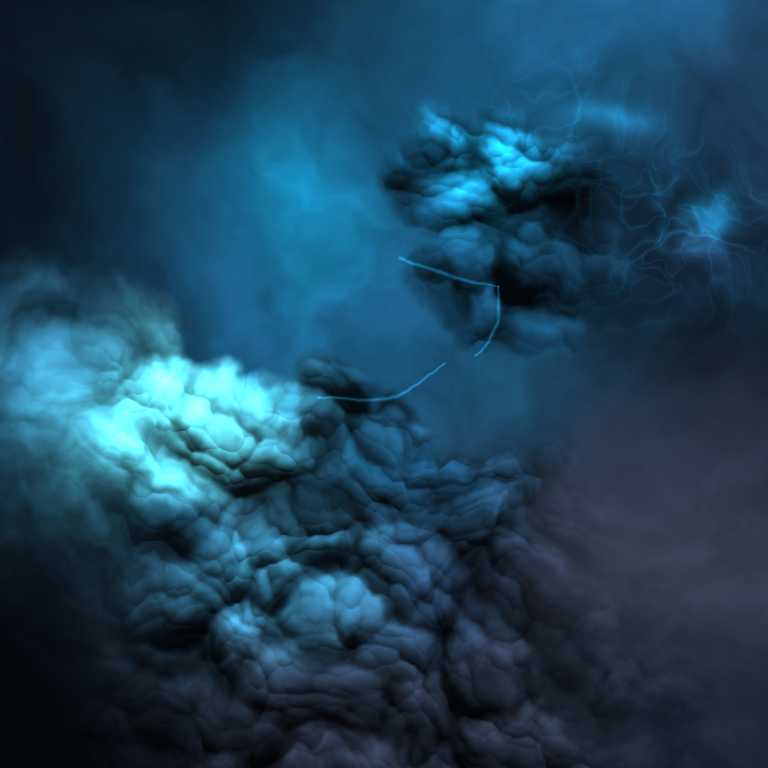
Reproduce this background procedurally as a Shadertoy shader.

```glsl
// Billowing blue smoke banks with glowing haze, dark hollows and fine filaments.

// Palette
const vec3 BLACK = vec3(.015, .025, .04), NIGHT = vec3(.035, .08, .12);
const vec3 SLATE = vec3(.13, .16, .22), MAUVE = vec3(.25, .265, .355);
const vec3 DUSK = vec3(.15, .27, .41), DEEP = vec3(.085, .28, .41);
const vec3 BLUE = vec3(.115, .40, .575), STEEL = vec3(.22, .54, .70);
const vec3 AZURE = vec3(.10, .59, .80), CYAN = vec3(.42, .97, 1.05);
// Tuning
const float PUFF_SCALE = 11.0, PUFF_BLEND = 16.0;
const float HAZE_WARP = 0.16, CLOUD_WARP = 0.09;
const vec2 LIGHT_DIR = vec2(0.25, 0.97);
const mat2 TURN = mat2(.8, .6, -.6, .8);

vec2 hash2(vec2 p) {
  vec3 h = fract(p.xyx * vec3(.1031, .1030, .0973));
  h += dot(h, h.yzx + 33.33);
  return fract((h.xx + h.yz) * h.zy);
}
float noise(vec2 p) {
  vec2 i = floor(p), f = fract(p), e = vec2(0, 1);
  f = f * f * (3.0 - 2.0 * f);
  return mix(mix(hash2(i).x, hash2(i + e.yx).x, f.x),
             mix(hash2(i + e).x, hash2(i + e.yy).x, f.x), f.y);
}
float fbm(vec2 p) {
  float sum = 0.0;
  for (float amp = 0.5; amp > 0.02; amp *= 0.5) {
    sum += amp * noise(p);
    p = TURN * p * 2.0 + 7.3;
  }
  return sum;
}
vec2 warp(vec2 p) { return vec2(fbm(p), fbm(p + 31.7)) - 0.48; }

// Overlapping round puffs on a turned grid: xy is the slope, z the height
vec3 puffs(vec2 p) {
  vec4 sum = vec4(0);
  p = TURN * p;
  for (int k = 0; k < 9; k++) {
    vec2 id = floor(p) + vec2(k % 3 - 1, k / 3 - 1);
    vec2 q = p - id - 0.5 - 0.85 * (hash2(id) - 0.5);
    float z = 0.6 - dot(q, q);
    sum += exp(PUFF_BLEND * (z + 0.4 * hash2(id + 51.0).x)) * vec4(q, z, 1);
  }
  sum /= sum.w;
  return vec3(sum.xy * TURN, sum.z);
}

// Ellipses are given as centre.xy, radii.xy
float glow(vec2 p, vec4 e) { p = (p - e.xy) / e.zw; return exp(-dot(p, p)); }
float lobe(vec2 p, vec4 e) { return (length((p - e.xy) / e.zw) - 1.0) * min(e.z, e.w); }
void paint(inout vec3 c, vec2 p, vec4 e, vec3 tint, float amount) {
  c = mix(c, tint, amount * glow(p, e));
}
// Curved thread, thinner at both ends
float strand(vec2 p, vec2 a, vec2 b, vec2 c) {
  float line = 0.0;
  vec2 last = a;
  for (float t = 0.1; t < 1.05; t += 0.1) {
    vec2 next = mix(mix(a, b, t), mix(b, c, t), t), d = next - last, r = p - last;
    r -= d * clamp(dot(r, d) / dot(d, d), 0.0, 1.0);
    line = max(line, exp(-dot(r, r) / pow(0.001 + 0.005 * t * (1.05 - t), 2.0)));
    last = next;
  }
  return line;
}
vec3 haze(vec2 p) {
  vec3 c = NIGHT;
  paint(c, p, vec4(.47, .59, .30, .29), BLUE, .97);
  paint(c, p, vec4(.78, .96, .29, .21), BLUE, .97);
  paint(c, p, vec4(1., .84, .16, .20), DUSK, .8);
  paint(c, p, vec4(.41, .75, .08, .13), AZURE, .95);
  paint(c, p, vec4(.96, .55, .24, .09), NIGHT, .9);
  paint(c, p, vec4(.86, .27, .31, .20), MAUVE, .97);
  paint(c, p, vec4(.68, .50, .12, .08), BLUE, .5);
  paint(c, p, vec4(.70, .0, .45, .11), SLATE, .7);
  return c;
}
vec3 lowerTint(vec2 p) {
  vec3 c = mix(BLACK, SLATE, smoothstep(0.0, 0.45, p.x));
  paint(c, p, vec4(.08, .51, .20, .16), STEEL * .9, .95);
  paint(c, p, vec4(.50, .40, .22, .12), DEEP, .95);
  paint(c, p, vec4(.42, .49, .10, .04), BLUE, .8);
  paint(c, p, vec4(.37, .25, .16, .09), STEEL * 1.1, 1.);
  paint(c, p, vec4(.56, .23, .08, .08), DUSK, .8);
  paint(c, p, vec4(.24, .455, .13, .10), CYAN * 1.15, 1.);
  paint(c, p, vec4(.22, .32, .07, .04), DEEP * .7, .75);
  paint(c, p, vec4(.42, .35, .08, .04), BLACK, .75);
  return c;
}
vec3 upperTint(vec2 p) {
  vec3 c = DEEP * 0.8;
  paint(c, p, vec4(.88, .70, .13, .10), DUSK, .9);
  paint(c, p, vec4(.64, .80, .10, .10), AZURE * 1.25, 1.);
  paint(c, p, vec4(.73, .72, .06, .05), BLACK, .95);
  paint(c, p, vec4(.54, .77, .04, .05), NIGHT, .85);
  return c;
}
void mainImage(out vec4 fragColor, in vec2 fragCoord) {
  vec2 uv = fragCoord / iResolution.xy, bend = warp(uv * 4.0);
  vec2 p = uv + CLOUD_WARP * warp(uv * 8.0), q = uv + 0.02 * warp(uv * 14.0);
  float mist = fbm(uv * 7.0 + 3.0 * bend), fine = fbm(p * 32.0 + 4.0 * bend);
  vec3 col = haze(uv + HAZE_WARP * bend) * (0.6 + 0.65 * mist + 0.2 * fine);
  // Three sizes of puffs shade both banks
  vec3 big = puffs(p * PUFF_SCALE), small = puffs(p * PUFF_SCALE * 2.1 + 9.0);
  vec3 tiny = puffs(p * PUFF_SCALE * 4.3 + 3.0), mixed = big + 0.55 * small + 0.25 * tiny;
  float crevice = smoothstep(0.25, 0.9, mixed.z);
  float relief = clamp(0.9 + 1.1 * dot(mixed.xy, LIGHT_DIR), 0.2, 1.6);
  relief *= mix(0.5, 1.1, crevice) * (0.7 + 0.65 * fine);
  float bump = 0.05 * (big.z - 0.4) + 0.05 * (mist - 0.5);
  // Upper bank
  float d = min(lobe(p, vec4(.63, .79, .09, .09)), lobe(p, vec4(.71, .71, .13, .10)));
  d = min(d, min(lobe(p, vec4(.67, .63, .10, .07)), lobe(p, vec4(.87, .69, .10, .08))));
  d = min(d, lobe(p, vec4(.55, .77, .04, .05)));
  float wispy = smoothstep(0.7, 0.88, uv.x), soft = 0.025 + 0.07 * wispy;
  col = mix(col, upperTint(p) * mix(relief, 2.0 * mist, wispy), smoothstep(soft, -soft, d - bump));
  // Lower bank, dissolving toward both sides
  d = min(lobe(p, vec4(.20, .36, .155, .19)), lobe(p, vec4(.43, .35, .15, .17)));
  d = min(d, min(lobe(p, vec4(.61, .29, .11, .13)), lobe(p, vec4(.07, .46, .22, .19))));
  d = min(d, lobe(p, vec4(.33, .05, .48, .27)));
  float fade = smoothstep(0.26, 0.06, uv.x);
  soft = 0.012 + 0.08 * fade + 0.12 * smoothstep(0.55, 0.85, uv.x);
  relief = mix(relief, 1.5 * mist + 0.5 * fine, 0.8 * max(fade, smoothstep(0.48, 0.58, uv.y)));
  bump += 0.25 * fade * (mist - 0.5);
  col = mix(col, lowerTint(p) * relief, smoothstep(soft, -soft, d - bump));
  // Threads, filament web and sparks of light
  float lines = strand(q, vec2(.515, .66), vec2(.57, .65), vec2(.65, .625));
  lines += strand(q, vec2(.65, .625), vec2(.65, .56), vec2(.615, .535));
  lines += strand(q, vec2(.42, .48), vec2(.50, .46), vec2(.58, .525));
  float web = 0.0;
  for (float s = 9.0; s < 40.0; s *= 1.6)
    web += pow(1.0 - abs(2.0 * noise((uv + 0.3 * bend) * s) - 1.0), 16.0);
  web *= glow(uv, vec4(.87, .70, .13, .10)) + 0.7 * glow(uv, vec4(.73, .85, .10, .06));
  float spark = glow(p, vec4(.92, .73, .035, .022)) + 0.6 * glow(p, vec4(.80, .83, .045, .025));
  col += AZURE * (0.4 * lines + 0.16 * web + 0.6 * spark);
  fragColor = vec4(clamp(col, 0.0, 1.0), 1);
}
```
